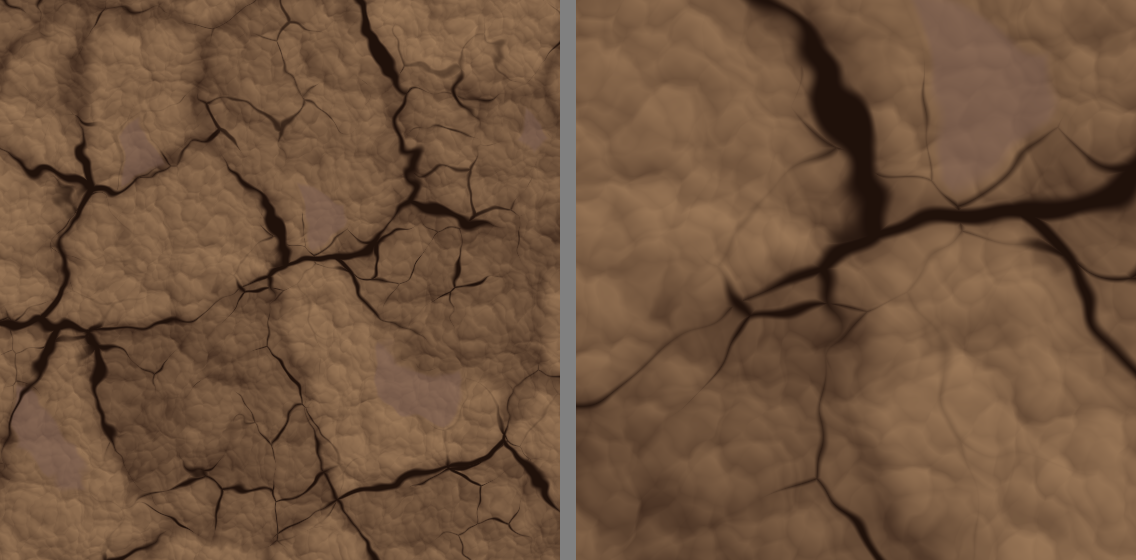
Left: the whole. Right: its middle third, enlarged.
This texture is drawn by a WebGL 2 fragment shader. Its source:

```glsl
#version 300 es
precision highp float;

uniform vec2 u_resolution;
out vec4 fragColor;

const vec3 DEEP = vec3(0.12, 0.065, 0.04);
const vec3 SHADE = vec3(0.16, 0.09, 0.06);
const vec3 LIT = vec3(0.62, 0.48, 0.35);
const vec3 MAUVE = vec3(0.46, 0.35, 0.31);

vec2 hash2(vec2 p) {
  vec3 q = fract(p.xyx * vec3(0.1031, 0.1030, 0.0973));
  q += dot(q, q.yzx + 33.33);
  return fract((q.xx + q.yz) * q.zy);
}

// Layered sines, each octave turned and bent by its neighbour axis
float waves(vec2 p) {
  float sum = 0.0, amp = 0.55;
  for (int i = 0; i < 5; i++) {
    p = mat2(0.8, 0.6, -0.6, 0.8) * p + 3.7;
    sum += amp * sin(p.x + 1.6 * sin(p.y * 0.83 + float(i)));
    p *= 1.9;
    amp *= 0.58;
  }
  return sum;
}

vec2 warp(vec2 p, float frequency, float amount) {
  return p + amount * vec2(waves(p * frequency), waves(p * frequency + 41.0));
}

// Squared distance to the nearest cell point
float cellDistance(vec2 p) {
  vec2 base = floor(p), f = p - base;
  float nearest = 8.0;
  for (int y = -1; y <= 1; y++)
    for (int x = -1; x <= 1; x++) {
      vec2 o = vec2(x, y);
      vec2 r = o + hash2(base + o) - f;
      nearest = min(nearest, dot(r, r));
    }
  return nearest;
}

// Distance to the cell border in x, cell identity in yz
vec3 cellBorder(vec2 p) {
  vec2 base = floor(p), f = p - base;
  vec2 nearOffset = vec2(0.0), nearVector = vec2(0.0);
  float nearest = 8.0, border = 8.0;
  for (int y = -1; y <= 1; y++)
    for (int x = -1; x <= 1; x++) {
      vec2 o = vec2(x, y);
      vec2 r = o + hash2(base + o) - f;
      float d = dot(r, r);
      if (d < nearest) { nearest = d; nearOffset = o; nearVector = r; }
    }
  for (int y = -2; y <= 2; y++)
    for (int x = -2; x <= 2; x++) {
      vec2 o = nearOffset + vec2(x, y);
      vec2 r = o + hash2(base + o) - f;
      vec2 across = r - nearVector;
      if (dot(across, across) > 1e-5)
        border = min(border, dot(0.5 * (r + nearVector), normalize(across)));
    }
  return vec3(border, base + nearOffset);
}

// Crumbly relief from three sizes of rounded lumps
float relief(vec2 p) {
  float sum = 0.0, amp = 1.0, scale = 13.0;
  for (int i = 0; i < 3; i++) {
    sum += amp * (0.2 - cellDistance(p * scale + 7.0 * float(i)));
    scale *= 2.15;
    amp *= 0.5;
  }
  return sum;
}

float gap(float border, float halfWidth, float softness) {
  return 1.0 - smoothstep(halfWidth - softness, halfWidth + softness, border);
}

void main() {
  vec2 uv = gl_FragCoord.xy / u_resolution.y;
  vec2 bent = warp(uv, 9.0, 0.042);

  // Large clods and the smaller crumbs between them
  float clodScale = 3.3, crumbScale = 9.0;
  vec3 clod = cellBorder(bent * clodScale + vec2(5.3, 2.6));
  vec3 crumb = cellBorder(bent * crumbScale + vec2(12.4, 31.7));
  float clodEdge = clod.x / clodScale;
  float crumbEdge = crumb.x / crumbScale;
  vec2 crumbSeed = hash2(crumb.yz + 19.0);
  float raised = smoothstep(0.3, 0.75, hash2(clod.yz + 8.0).x)
               * smoothstep(0.0, 0.035, clodEdge);

  // Broken cracks whose width swells and closes
  float wide = 0.011 * waves(uv * 8.0 + 23.0) + 0.0005;
  float thin = 0.006 * waves(uv * 15.0 + 67.0) - 0.001;
  float crack = max(gap(clodEdge, wide, 0.004),
                    gap(crumbEdge, thin, 0.003) * (1.0 - 0.85 * raised));

  // Light falls from the upper right onto the relief
  vec2 grit = warp(uv, 30.0, 0.011);
  float height = relief(grit);
  float slope = height - relief(grit + vec2(0.003, 0.005));

  float tone = 0.595 + 0.19 * raised;
  tone += 0.75 * slope + 0.13 * height;
  tone += 0.07 * waves(uv * 5.0 + 11.0) + 0.025 * waves(uv * 70.0);
  tone += 0.15 * (crumbSeed.x - 0.5) * smoothstep(0.0, 0.02, crumbEdge) * (1.0 - raised);
  tone -= 0.13 * exp(-clodEdge / 0.016);
  tone -= 0.10 * exp(-crumbEdge / 0.007) * (1.0 - raised);

  // Soil colour, rare mauve pebbles, then the open cracks
  vec3 soil = mix(SHADE, LIT, clamp(tone, 0.0, 1.1));
  float pebble = step(0.96, crumbSeed.y) * smoothstep(0.004, 0.014, crumbEdge);
  soil = mix(soil, MAUVE, 0.55 * pebble);
  fragColor = vec4(mix(soil, DEEP, crack), 1.0);
}
```
